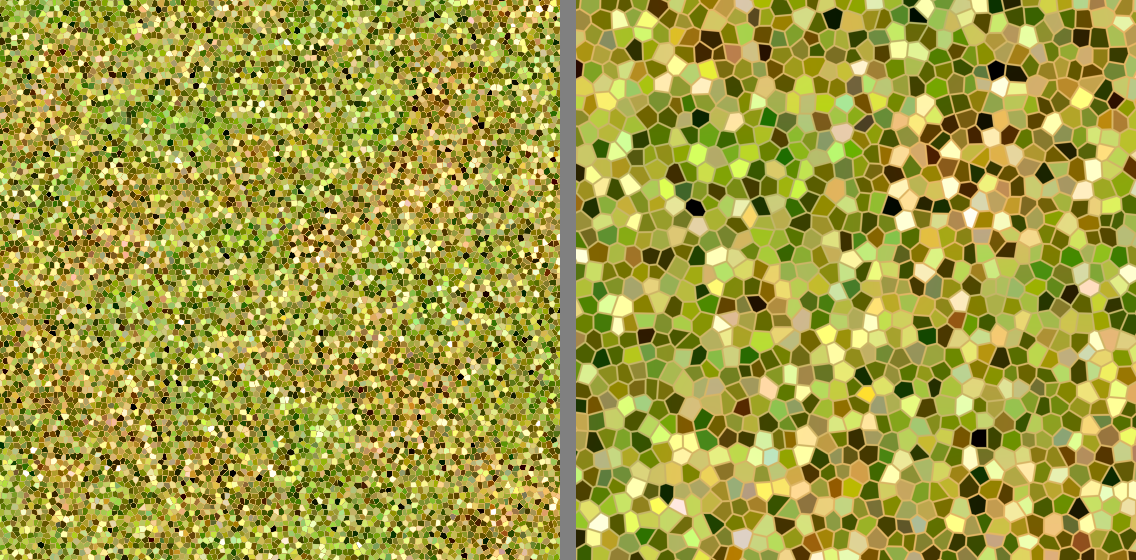
Left: the whole. Right: its middle third, enlarged.
This texture is drawn by a three.js fragment shader. Its source:

```glsl
// Glittering mosaic of small olive, lime and cream cells set in thin tan grout.
// A staggered, jittered Voronoi grid gives the cells; each has a bell-shaped
// random brightness and tint, and slow noise warms or cools whole patches.

#define CELLS 100.0
#define JITTER 0.66
#define GROUT_INNER 0.01
#define GROUT_OUTER 0.105
#define PATCHES 9.0
#define BRIGHTNESS_SPREAD 0.235
#define TINT_SPREAD vec3(0.065, 0.06, 0.10)
#define CELL_COLOR vec3(0.585, 0.60, 0.165)
#define GROUT_COOL vec3(0.72, 0.71, 0.41)
#define GROUT_WARM vec3(0.90, 0.71, 0.39)

varying vec2 vUv;

vec3 hash3(vec2 p) {
  vec3 q = fract(vec3(p.xyx) * vec3(0.1031, 0.1030, 0.0973));
  q += dot(q, q.yxz + 33.33);
  return fract((q.xxy + q.yzz) * q.zyx);
}

// Sum of three uniform values: nearly normal, zero mean, unit deviation.
vec3 bell3(vec2 p) {
  return 2.0 * (hash3(p + 171.0) + hash3(p + 317.0) + hash3(p + 523.0) - 1.5);
}

float valueNoise(vec2 p) {
  vec2 i = floor(p);
  vec2 f = fract(p);
  f = f * f * (3.0 - 2.0 * f);
  float low = mix(hash3(i).x, hash3(i + vec2(1.0, 0.0)).x, f.x);
  float high = mix(hash3(i + vec2(0.0, 1.0)).x, hash3(i + 1.0).x, f.x);
  return mix(low, high, f.y);
}

// Cell centre: alternate rows are shifted by half a cell, then jittered.
vec2 site(vec2 id) {
  float stagger = 0.5 * mod(id.y, 2.0) - 0.25;
  return id + 0.5 + vec2(stagger, 0.0) + JITTER * (hash3(id + 41.0).xy - 0.5);
}

// Returns the nearest cell id in xy and the distance to its border in z.
vec3 mosaic(vec2 p) {
  vec2 base = floor(p);
  vec2 nearestId = base;
  vec2 toNearest = vec2(8.0);
  for (int y = -2; y <= 2; y++) {
    for (int x = -2; x <= 2; x++) {
      vec2 id = base + vec2(float(x), float(y));
      vec2 d = site(id) - p;
      if (dot(d, d) < dot(toNearest, toNearest)) {
        toNearest = d;
        nearestId = id;
      }
    }
  }
  float border = 8.0;
  for (int y = -2; y <= 2; y++) {
    for (int x = -2; x <= 2; x++) {
      if (x == 0 && y == 0) continue;
      vec2 d = site(nearestId + vec2(float(x), float(y))) - p;
      vec2 across = normalize(d - toNearest);
      border = min(border, dot(0.5 * (d + toNearest), across));
    }
  }
  return vec3(nearestId, border);
}

// Dark cells lose their blue first, bright ones wash out to cream.
vec3 cellColor(vec2 id, float warmth) {
  float light = bell3(id).x * BRIGHTNESS_SPREAD;
  vec3 tint = bell3(id + 709.0) * TINT_SPREAD;
  vec3 patchTint = vec3(0.10, -0.05, 0.07) * warmth;
  vec3 color = CELL_COLOR + light * vec3(1.0, 0.98, 1.12) + tint + patchTint;
  return clamp(color, 0.0, 1.0);
}

void main() {
  vec3 cell = mosaic(vUv * CELLS);

  // Slow patches of warmer and cooler colour
  float warmth = valueNoise(vUv * PATCHES + 13.0) - 0.5;
  warmth += 0.6 * (valueNoise(vUv * PATCHES * 2.7 + 57.0) - 0.5);

  // Grout over the cells, with soft edges
  vec3 grout = mix(GROUT_COOL, GROUT_WARM, clamp(0.55 + 1.2 * warmth, 0.0, 1.0));
  float fill = smoothstep(GROUT_INNER, GROUT_OUTER, cell.z);
  gl_FragColor = vec4(mix(grout, cellColor(cell.xy, warmth), fill), 1.0);
}
```
